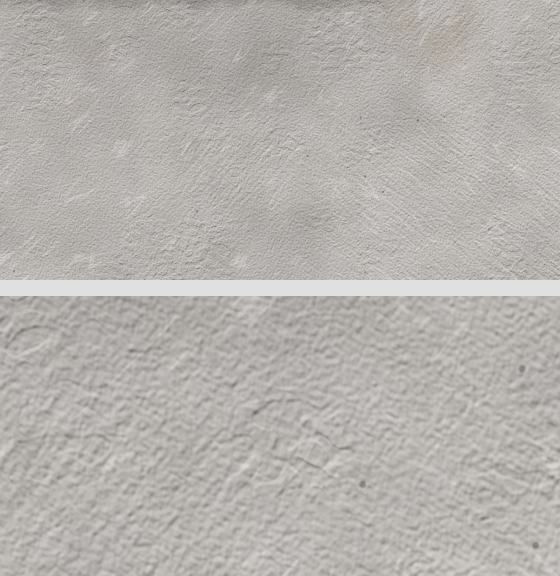
Top: the whole. Bottom: its middle third, enlarged.
A Shadertoy shader for this texture:

```glsl
// Grey trowelled plaster: a height field of creased grain, lumps and directional
// strokes is lit from above by a finite difference, then laid over broad soft
// mottling, warm stains, thin scratches and rare pits.

const vec3 PLASTER = vec3(0.705, 0.691, 0.679);
const vec3 OCHRE_TINT = vec3(-0.018, -0.035, -0.060);
const vec2 TO_LIGHT = vec2(-0.36, 0.93);

float hash(vec2 p) {
    return fract(sin(dot(p, vec2(127.1, 311.7))) * 43758.5453);
}

float noise(vec2 p) {
    vec2 i = floor(p), f = fract(p);
    vec2 u = f * f * (3.0 - 2.0 * f);
    float low = mix(hash(i), hash(i + vec2(1, 0)), u.x);
    float high = mix(hash(i + vec2(0, 1)), hash(i + vec2(1, 1)), u.x);
    return mix(low, high, u.y);
}

// Slope of a random direction at one lattice corner
float corner(vec2 i, vec2 f, vec2 offset) {
    float angle = 6.2832 * hash(i + offset);
    return dot(vec2(cos(angle), sin(angle)), f - offset);
}

float gradientNoise(vec2 p) {
    vec2 i = floor(p), f = fract(p);
    vec2 u = f * f * (3.0 - 2.0 * f);
    float low = mix(corner(i, f, vec2(0)), corner(i, f, vec2(1, 0)), u.x);
    float high = mix(corner(i, f, vec2(0, 1)), corner(i, f, vec2(1)), u.x);
    return mix(low, high, u.y);
}

mat2 rotation(float angle) {
    float c = cos(angle), s = sin(angle);
    return mat2(c, s, -s, c);
}

float fbm(vec2 p) {
    float sum = 0.0, weight = 0.5;
    for (int i = 0; i < 4; i++) {
        sum += weight * noise(p);
        p = rotation(0.6) * p * 2.03 + 17.3;
        weight *= 0.5;
    }
    return sum / 0.9375;
}

// Soft round patch, 1 at its centre
float patchMask(vec2 p, vec2 centre, vec2 radius) {
    vec2 d = (p - centre) / radius;
    return exp(-dot(d, d));
}

// Noise stretched along a gently bent direction given by its angle
float strokes(vec2 p, float angle, float along, float across) {
    vec2 q = rotation(-angle) * p;
    q.y += 0.03 * noise(q * 4.0);
    return gradientNoise(q * vec2(along, across));
}

// Height of the plaster; masks hold lumps, rising strokes, falling strokes
float relief(vec2 p, vec3 masks) {
    vec2 q = p + 0.007 * vec2(noise(p * 41.0), noise(p * 41.0 + 50.0));
    float grain = 0.36 * gradientNoise(rotation(0.4) * q * 135.0)
                + 0.55 * abs(gradientNoise(rotation(1.1) * q * 68.0 + 9.0))
                + 0.36 * noise(rotation(0.7) * p * 225.0 + 31.0);
    float lumps = smoothstep(-0.06, 0.10, gradientNoise(q * vec2(34.0, 46.0) + 4.0));
    float rising = strokes(p, 0.85, 15.0, 80.0);
    float falling = strokes(p, -0.72, 9.0, 92.0) + 0.5 * strokes(p, -0.5, 22.0, 130.0);
    return grain + dot(masks, vec3(0.5 * lumps, rising, falling));
}

// Thin broken lines where stretched noise crosses zero
float scratches(vec2 p, float angle) {
    float line = abs(strokes(p + 3.7, angle, 4.0, 26.0));
    float broken = smoothstep(0.58, 0.72, noise(p * 15.0 + 80.0));
    return broken * (1.0 - smoothstep(0.02, 0.07, line));
}

// Small dark pits, at most one in each cell
float pits(vec2 p, float cells, float chance) {
    vec2 g = p * cells, id = floor(g);
    vec2 centre = 0.25 + 0.5 * vec2(hash(id + 3.1), hash(id + 8.7));
    float dist = length(fract(g) - centre);
    return step(hash(id), chance) * (1.0 - smoothstep(0.03, 0.09, dist));
}

// Broad light and dark areas
float mottling(vec2 p) {
    float tone = 0.07 * (fbm(p * 2.3 + 6.0) - 0.5);
    tone += 0.075 * (fbm(p * 9.0 + 21.0) - 0.5);
    tone -= 0.040 * patchMask(p, vec2(1.46, 0.57), vec2(0.13, 0.10));
    tone -= 0.040 * patchMask(p, vec2(1.04, 0.19), vec2(0.18, 0.11));
    tone -= 0.026 * patchMask(p, vec2(0.85, 0.72), vec2(0.30, 0.18));
    tone -= 0.026 * patchMask(p, vec2(0.30, 0.92), vec2(0.60, 0.17));
    return tone + 0.026 * patchMask(p, vec2(1.55, 0.40), vec2(0.55, 0.40));
}

void mainImage(out vec4 fragColor, in vec2 fragCoord) {
    vec2 p = fragCoord / iResolution.y;

    // Where the surface is lumpy or trowelled
    float patchy = fbm(p * 6.0 + 40.0);
    float lumpy = 0.9 * smoothstep(0.48, 0.72, patchy)
                + 0.5 * patchMask(p, vec2(0.75, 0.52), vec2(0.16, 0.28));
    float rising = 0.05 + 0.5 * patchMask(p, vec2(0.78, 0.43), vec2(0.20, 0.24))
                 + 0.5 * patchMask(p, vec2(1.55, 0.90), vec2(0.25, 0.12));
    float fallArea = smoothstep(1.0, 1.6, p.x + 0.25 * patchy)
                   * (1.0 - smoothstep(0.4, 0.8, p.y));
    vec3 masks = vec3(lumpy, rising, 0.14 + 0.5 * fallArea);

    // Light the slope that faces the lamp, with slightly deeper shadows
    vec2 reach = 0.0021 * TO_LIGHT;
    float slope = relief(p - reach, masks) - relief(p + reach, masks);
    float shade = 0.21 * slope - 0.09 * slope * slope;
    shade += 0.06 * mix(scratches(p, 0.8), scratches(p, -0.7), fallArea);

    // Worn dark band along the top edge
    float edge = smoothstep(0.955, 1.0, p.y + 0.06 * (fbm(p * 14.0) - 0.5));
    edge *= 1.0 - smoothstep(1.2, 1.6, p.x);

    float tone = mottling(p) + shade - 0.09 * edge - 0.2 * pits(p, 15.0, 0.01);
    float ochre = 0.15 + patchMask(p, vec2(1.54, 0.90), vec2(0.16, 0.13))
                + 0.4 * patchMask(p, vec2(0.32, 0.72), vec2(0.12, 0.12));
    ochre *= smoothstep(0.25, 0.7, fbm(p * 11.0 + 70.0));
    fragColor = vec4(clamp(PLASTER + tone + ochre * OCHRE_TINT, 0.0, 1.0), 1.0);
}
```
